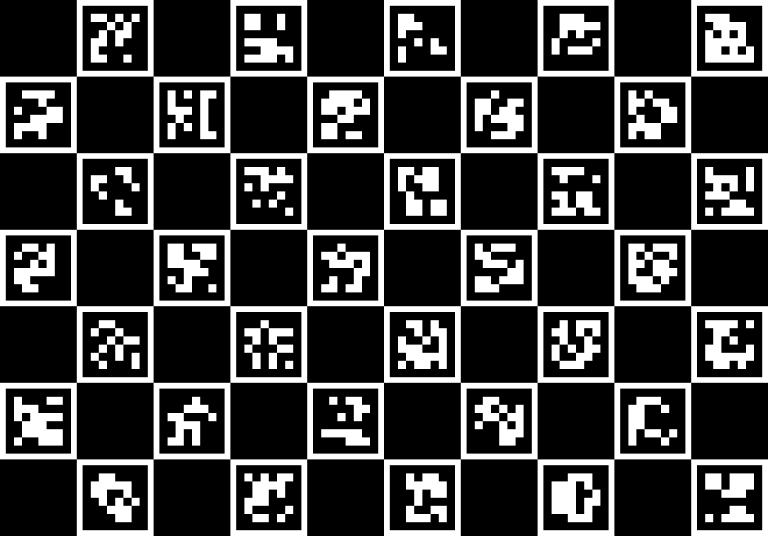
Reproduce this pattern procedurally as a Shadertoy shader.

```glsl
// Calibration checkerboard, 10 by 7, with a random 6 by 6 bit marker in every white square.

// Integer hash of a square and a bit position, from 0 to 1
float hash(ivec2 square, ivec2 bit) {
    uint h = uint(square.x + 10 * square.y) * 64u + uint(bit.x + 8 * bit.y);
    h = (h ^ 61u) * 73721u;
    h = (h ^ (h >> 15)) * 95231u;
    h = (h ^ (h >> 13)) * 52711u;
    h ^= h >> 16;
    return float(h & 65535u) / 65536.0;
}

// Brightness of the board; p counts squares from the lower left
float board(vec2 p) {
    ivec2 square = ivec2(floor(p));
    if (((square.x + square.y) & 1) == 0) return 0.0;

    // White frame around a marker 0.85 of a square wide
    vec2 q = (fract(p) - 0.5) / 0.85;
    if (max(abs(q.x), abs(q.y)) > 0.5) return 1.0;

    // Black border one bit wide around the code
    ivec2 bit = ivec2(floor((q + 0.5) * 8.0));
    if (any(lessThan(bit, ivec2(1))) || any(greaterThan(bit, ivec2(6)))) return 0.0;
    return step(0.5, hash(square, bit));
}

void mainImage(out vec4 fragColor, in vec2 fragCoord) {
    // Average a 5 by 5 grid of samples for smooth edges
    float light = 0.0;
    for (int y = 0; y < 5; y++) {
        for (int x = 0; x < 5; x++) {
            vec2 offset = (vec2(x, y) + 0.5) / 5.0 - 0.5;
            light += board((fragCoord + offset) / iResolution.xy * vec2(10.0, 7.0));
        }
    }
    fragColor = vec4(vec3(light / 25.0), 1.0);
}
```
